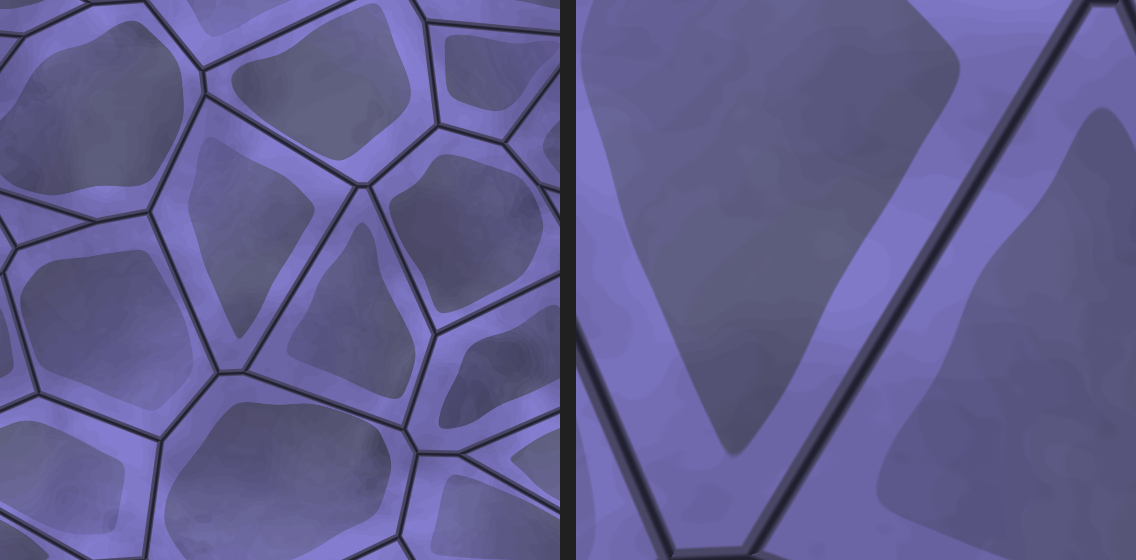
Left: the whole. Right: its middle third, enlarged.
Write a three.js fragment shader that draws this texture.

```glsl
// Violet cracked slabs: straight dark seams, inset slate facets and stepped blotchy tones, tiling.
varying vec2 vUv;

const vec2 GRID = vec2(3.0, 4.0);        // slabs across and up
const float SIZE_SPREAD = 0.022;         // variation of slab size
const float SEAM_HALF_WIDTH = 0.0062;
const float SEAM_CORE_SHIFT = 0.0016;    // dark core sits off centre
const vec2 SHADE_DIR = vec2(0.6, -0.8);
const float INSET_MIN = 0.010;
const float INSET_MAX = 0.062;
const float CORNER_ROUND = 0.009;
const float FACET_WOBBLE = 0.022;
const float FADE_SLOPE = 3.2;            // slate to violet across a facet
const float TONE_STEPS = 8.0;
const vec3 VIOLET_LIGHT = vec3(0.535, 0.505, 0.840);
const vec3 VIOLET_DEEP = vec3(0.405, 0.380, 0.625);
const vec3 SLATE_LIGHT = vec3(0.385, 0.383, 0.515);
const vec3 SLATE_DEEP = vec3(0.295, 0.288, 0.405);
const vec3 SEAM_EDGE = vec3(0.290, 0.280, 0.400);
const vec3 SEAM_CORE = vec3(0.130, 0.125, 0.190);

vec2 hash2(vec2 p) {
  vec3 q = fract(p.xyx * vec3(0.1031, 0.1030, 0.0973));
  q += dot(q, q.yzx + 33.33);
  return fract((q.xx + q.yz) * q.zy);
}

vec2 wrapCell(vec2 cell, vec2 period) {
  return floor(mod(cell + 0.5, period));
}

// Value noise that repeats after a whole number of cells
float wrapNoise(vec2 p, float freq, float seed) {
  vec2 cell = floor(p * freq);
  vec2 f = fract(p * freq);
  vec2 u = f * f * (3.0 - 2.0 * f);
  vec2 period = vec2(freq);
  float a = hash2(wrapCell(cell, period) + seed).x;
  float b = hash2(wrapCell(cell + vec2(1.0, 0.0), period) + seed).x;
  float c = hash2(wrapCell(cell + vec2(0.0, 1.0), period) + seed).x;
  float d = hash2(wrapCell(cell + 1.0, period) + seed).x;
  return mix(mix(a, b, u.x), mix(c, d, u.x), u.y);
}

float layeredNoise(vec2 p, float freq, float seed) {
  float sum = 0.0;
  float gain = 0.516;
  for (int i = 0; i < 5; i++) {
    sum += gain * wrapNoise(p, freq, seed);
    freq *= 2.0;
    gain *= 0.5;
    seed += 17.0;
  }
  return sum;
}

// Flat bands with softened steps
float posterize(float value, float steps) {
  float x = clamp(value, 0.0, 1.0) * steps;
  return (floor(x) + smoothstep(0.78, 1.0, fract(x))) / steps;
}

vec2 sitePosition(vec2 cell) {
  return (cell + 0.06 + 0.88 * hash2(wrapCell(cell, GRID) + 41.0)) / GRID;
}

// Squared distance to a site, less its weight
float siteDistance(vec2 p, vec2 cell) {
  vec2 offset = p - sitePosition(cell);
  return dot(offset, offset) - SIZE_SPREAD * hash2(wrapCell(cell, GRID) + 87.0).x;
}

void main() {
  vec2 p = vUv;

  // Owning slab
  vec2 home = floor(p * GRID);
  vec2 slab = home;
  float nearest = 1e3;
  for (int y = -2; y <= 2; y++) {
    for (int x = -2; x <= 2; x++) {
      vec2 cell = home + vec2(float(x), float(y));
      float dist = siteDistance(p, cell);
      if (dist < nearest) {
        nearest = dist;
        slab = cell;
      }
    }
  }

  // Nearest seam, and a rounded facet with its own inset from each side
  vec2 site = sitePosition(slab);
  vec2 slabId = wrapCell(slab, GRID);
  float seam = 1e3;
  float side = 1.0;
  float facetSum = 0.0;
  for (int y = -2; y <= 2; y++) {
    for (int x = -2; x <= 2; x++) {
      if (x == 0 && y == 0) continue;
      vec2 cell = slab + vec2(float(x), float(y));
      vec2 across = sitePosition(cell) - site;
      float dist = 0.5 * (siteDistance(p, cell) - nearest) / length(across);
      float inset = mix(INSET_MIN, INSET_MAX, hash2(slabId + 7.0 * wrapCell(cell, GRID) + 5.0).y);
      facetSum += exp((inset - dist) / CORNER_ROUND);
      if (dist < seam) {
        seam = dist;
        side = dot(across, SHADE_DIR) < 0.0 ? 1.0 : -1.0;
      }
    }
  }

  // Stepped tones
  vec2 warp = vec2(wrapNoise(p, 6.0, 3.0), wrapNoise(p, 6.0, 9.0)) - 0.5;
  vec2 q = p + 0.07 * warp;
  float blotch = layeredNoise(q, 5.0, 20.0);
  float tone = posterize(smoothstep(0.20, 0.74, blotch), TONE_STEPS);
  float shadow = posterize(smoothstep(0.52, 0.82, layeredNoise(q, 4.0, 130.0)), 6.0);

  // Facet with a sharp rim that fades to violet on one side
  float facetDist = -CORNER_ROUND * log(facetSum);
  facetDist += FACET_WOBBLE * (wrapNoise(p, 12.0, 61.0) - 0.5) * smoothstep(0.0, 0.02, seam);
  float facet = smoothstep(-0.001, 0.001, facetDist);
  vec2 slabRandom = hash2(slabId + 211.0);
  float angle = 6.2831853 * slabRandom.x;
  float fade = dot(p - site, vec2(cos(angle), sin(angle))) * FADE_SLOPE;
  fade += mix(0.55, 0.95, slabRandom.y) + 0.9 * (blotch - 0.5);
  float slateAmount = facet * posterize(fade, 9.0);

  vec3 violet = mix(VIOLET_DEEP, VIOLET_LIGHT, tone) * (1.0 - 0.07 * facet);
  vec3 slate = mix(SLATE_DEEP, SLATE_LIGHT, tone);
  vec3 color = mix(violet, slate, slateAmount);
  color *= 1.0 - shadow * mix(0.14, 0.32, facet);

  // Seams with an off-centre dark core
  float signedSeam = seam * side;
  float line = 1.0 - smoothstep(SEAM_HALF_WIDTH - 0.0012, SEAM_HALF_WIDTH + 0.0012, seam);
  float core = 1.0 - smoothstep(0.0005, 0.0042, abs(signedSeam - SEAM_CORE_SHIFT));
  color = mix(color, mix(SEAM_EDGE, SEAM_CORE, core), line);

  gl_FragColor = vec4(color, 1.0);
}
```
